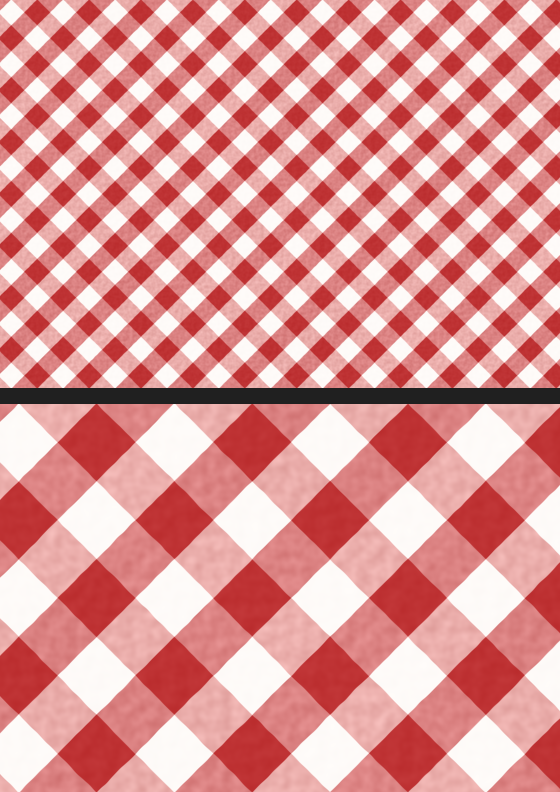
Top, the full canvas; bottom, a detail of the centre.
Reproduce this pattern procedurally as a Shadertoy shader.

```glsl
// Diagonal red and white gingham cloth with a faint embossed grain.

const float CHECKS = 10.79;              // repeats across the canvas
const vec2  ORIGIN = vec2(-0.0165, 0.0); // a red check's centre, from canvas centre
const float BAND = 0.5;                  // coloured share of each stripe period
const float EDGE_WOBBLE = 0.008;         // thread unevenness along the edges

const vec3 WHITE      = vec3(0.995, 0.982, 0.973);
const vec3 LIGHT_PINK = vec3(0.92, 0.68, 0.67);
const vec3 DARK_PINK  = vec3(0.86, 0.51, 0.51);
const vec3 RED        = vec3(0.745, 0.195, 0.20);

const float BUMP_SCALE  = 120.0;  // bumps across the canvas
const float GRAIN_SCALE = 230.0;  // fine fibres across the canvas
const float PATCH_SCALE = 7.0;    // broad tone drift
const float PINK_RELIEF  = 0.075;
const float RED_RELIEF   = 0.030;
const float WHITE_RELIEF = 0.008;

// Pseudo-random unit gradient for a lattice point
vec2 gradientAt(vec2 cell) {
    uvec2 k = uvec2(ivec2(cell)) * uvec2(1597334673u, 3812015801u);
    uint h = (k.x ^ k.y) * 1597334673u;
    h = (h ^ (h >> 15u)) * 2246822519u;
    float angle = float(h >> 8u) / 16777216.0 * 6.28319;
    return vec2(cos(angle), sin(angle));
}

float gradientNoise(vec2 p) {
    vec2 i = floor(p), f = p - i;
    vec2 s = f * f * f * (f * (f * 6.0 - 15.0) + 10.0);
    vec2 e = vec2(1.0, 0.0);
    float a = dot(gradientAt(i), f);
    float b = dot(gradientAt(i + e.xy), f - e.xy);
    float c = dot(gradientAt(i + e.yx), f - e.yx);
    float d = dot(gradientAt(i + e.xx), f - e.xx);
    return mix(mix(a, b, s.x), mix(c, d, s.x), s.y);
}

// Coverage of a stripe centred on every whole number
float stripe(float t, float softness) {
    float fromCentre = abs(fract(t + 0.5) - 0.5);
    return 1.0 - smoothstep(-softness, softness, fromCentre - 0.5 * BAND);
}

// Slope of the surface towards the light at the upper left
float emboss(vec2 p) {
    vec2 toLight = vec2(-0.25, 0.25);
    return gradientNoise(p - toLight) - gradientNoise(p + toLight);
}

void mainImage(out vec4 fragColor, in vec2 fragCoord) {
    vec2 p = (fragCoord - 0.5 * iResolution.xy) / iResolution.x;

    // Two stripe sets at right angles, each 45 degrees to the canvas
    vec2 q = (p - ORIGIN) * CHECKS;
    float wobble = EDGE_WOBBLE * gradientNoise(p * BUMP_SCALE);
    float softness = 1.1 * CHECKS / iResolution.x;
    float falling = stripe(q.x + q.y + wobble, softness);
    float rising  = stripe(q.x - q.y - wobble, softness);

    // Rising stripes carry the deeper tint; crossings are red
    vec3 color = mix(mix(WHITE, LIGHT_PINK, falling),
                     mix(DARK_PINK, RED, falling), rising);

    // Embossed bumps, fibres and slow drift, strongest on the pink checks
    float relief = 0.7 * emboss(p * BUMP_SCALE)
                 + 0.6 * gradientNoise(p * GRAIN_SCALE + 31.7)
                 + 0.3 * gradientNoise(p * PATCH_SCALE + 9.3);
    float strength = mix(mix(WHITE_RELIEF, PINK_RELIEF, falling),
                         mix(PINK_RELIEF, RED_RELIEF, falling), rising);
    color += relief * strength * vec3(0.7, 1.0, 1.0);

    fragColor = vec4(clamp(color, 0.0, 1.0), 1.0);
}
```
